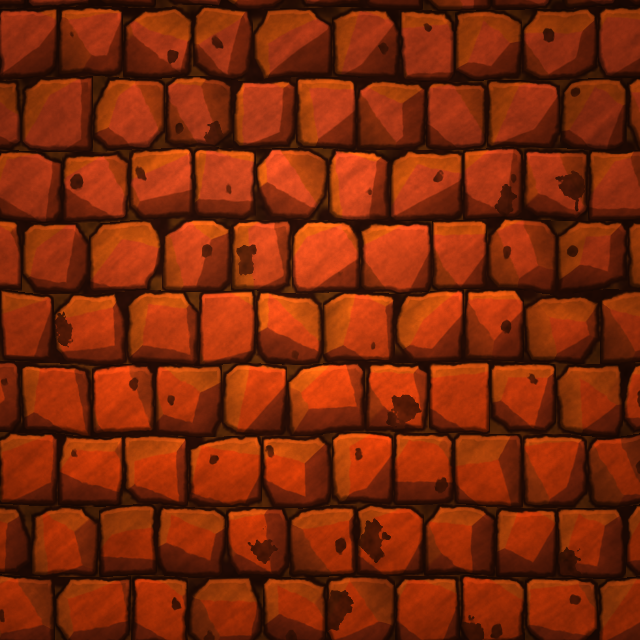
Reproduce this texture procedurally as a Shadertoy shader.

```glsl
const vec2 GRID = vec2(9.6, 9.0);
const float QUARTER = 1.5707963;
const vec3 FACE_HIGH = vec3(0.70, 0.215, 0.08);
const vec3 FACE_LOW = vec3(0.75, 0.205, 0.025);
const vec3 FACET_LIT = vec3(0.72, 0.27, 0.04);
const vec3 FACET_DARK = vec3(0.48, 0.14, 0.04);
const vec3 PIT = vec3(0.28, 0.085, 0.02);
const vec3 GAP = vec3(0.13, 0.04, 0.015);
const vec3 MORTAR = vec3(0.30, 0.13, 0.025);

float hash(vec2 p) {
    return fract(sin(dot(p, vec2(127.1, 311.7))) * 43758.5453);
}

float cellRandom(vec2 id, float k) {
    return hash(id + k * vec2(17.37, 9.73));
}

float noise(vec2 p) {
    vec2 i = floor(p), f = fract(p);
    f = f * f * (3.0 - 2.0 * f);
    return mix(mix(hash(i), hash(i + vec2(1, 0)), f.x),
               mix(hash(i + vec2(0, 1)), hash(i + vec2(1, 1)), f.x), f.y);
}

float fbm(vec2 p) {
    return 0.55 * noise(p) + 0.3 * noise(p * 2.1 + 7.3) + 0.15 * noise(p * 4.3 + 3.1);
}

vec2 direction(float angle) {
    return vec2(cos(angle), sin(angle));
}

// Jittered left edge of a stone in its row
float leftEdge(vec2 id) {
    return id.x + 0.2 * (cellRandom(id, 1.0) - 0.5);
}

// Rounded box with four randomly cut corners
float stoneDistance(vec2 q, vec2 halfSize, vec2 id) {
    vec2 b = abs(q) - halfSize + 0.06;
    float d = length(max(b, 0.0)) + min(max(b.x, b.y), 0.0) - 0.06;
    for (int i = 0; i < 4; i++) {
        float k = float(i);
        float angle = (k + 0.5) * QUARTER + 0.8 * (cellRandom(id, k + 3.0) - 0.5);
        d = max(d, dot(q, direction(angle)) - mix(0.49, 0.68, cellRandom(id, k + 8.0)));
    }
    return d;
}

// Flat front with tilted planes around it, lit from the upper left
vec3 facetColor(vec2 q, vec2 id, vec3 face, float soft) {
    vec3 color = face;
    float depth = 0.0;
    for (int i = 0; i < 4; i++) {
        float k = float(i);
        vec2 dir = direction(k * QUARTER + 1.5 * (cellRandom(id, k + 13.0) - 0.5));
        float rise = dot(q, dir) - mix(0.12, 0.52, cellRandom(id, k + 18.0));
        float lit = smoothstep(-0.5, 0.6, dot(dir, vec2(-0.5, 0.86)));
        vec3 facet = mix(FACET_DARK, FACET_LIT, lit);
        color = mix(color, facet, smoothstep(-soft, soft, rise - depth));
        depth = max(depth, rise);
    }
    return color * (1.0 - 0.7 * depth);
}

// Round hole or broken patch, present on a share of the stones
float pitMask(vec2 q, vec2 id, float k, float share, float radius, float rough, float soft) {
    vec2 center = 0.75 * (vec2(cellRandom(id, k), cellRandom(id, k + 1.0)) - 0.5);
    float size = radius * mix(0.6, 1.2, cellRandom(id, k + 2.0));
    float d = length((q - center) * vec2(1.15, 0.9)) - size + radius * 1.8 * rough;
    return step(cellRandom(id, k + 3.0), share) * (1.0 - smoothstep(-soft, soft, d));
}

void mainImage(out vec4 fragColor, in vec2 fragCoord) {
    vec2 uv = fragCoord / iResolution.xy;
    float soft = max(0.016, GRID.y / iResolution.y);

    // Staggered rows with uneven stone widths
    vec2 p = uv * GRID + vec2(0.1, 0.11);
    p.y += 0.1 * (noise(p * vec2(1.3, 0.6)) - 0.5);
    float row = floor(p.y);
    p.x += 0.5 * mod(row, 2.0);
    vec2 id = vec2(floor(p.x), row);
    id.x += step(leftEdge(id + vec2(1, 0)), p.x) - step(p.x, leftEdge(id));
    float left = leftEdge(id), right = leftEdge(id + vec2(1, 0));

    // Stone outline, kept inside its cell
    vec2 cell = vec2(p.x - 0.5 * (left + right), p.y - row - 0.5);
    vec2 cellHalf = vec2(0.5 * (right - left), 0.5);
    vec2 q = cell;
    q.x += 0.14 * q.y * (cellRandom(id, 2.0) - 0.5);
    float rough = fbm(p * 7.0) - 0.5;
    float wobble = noise(p * 3.0 + id * 5.3) - 0.5;
    vec2 halfSize = cellHalf - vec2(0.028, mix(0.02, 0.05, cellRandom(id, 24.0)));
    float d = stoneDistance(q, halfSize, id) + 0.06 * rough + 0.05 * wobble;
    vec2 border = abs(cell) - cellHalf;
    d = max(d, max(border.x, border.y) + 0.02);

    // Stone surface
    vec3 face = mix(FACE_LOW, FACE_HIGH, smoothstep(0.2, 0.8, uv.y));
    vec3 stone = facetColor(q + 0.05 * rough, id, face, soft);
    vec2 grain = mat2(0.8, -0.6, 0.6, 0.8) * p;
    stone *= 0.83 + 0.34 * fbm(grain * vec2(2.0, 7.0) + id * 3.7);
    stone *= 0.91 + 0.18 * fbm(p * 17.0);
    stone *= mix(0.9, 1.08, cellRandom(id, 25.0)) * (1.0 + 0.22 * q.y);
    stone *= mix(0.5, 1.0, smoothstep(0.0, 0.055, -d + 0.04 * q.y));
    float rim = smoothstep(0.28, 0.4, q.y) * smoothstep(0.04, 0.015, abs(d + 0.035));
    stone += vec3(0.13, 0.045, 0.015) * rim;

    // Wear
    float pits = pitMask(q, id, 30.0, 0.4, 0.075, rough, soft);
    pits = max(pits, pitMask(q, id, 40.0, 0.13, 0.22, rough, soft));
    stone = mix(stone, PIT * (0.9 + rough), 0.85 * pits);

    // Joints
    float bed = smoothstep(0.02, 0.07, d) * smoothstep(0.25, 0.6, noise(p * 3.0 + 5.0));
    vec3 joint = mix(GAP, MORTAR, bed) * (1.0 + 0.6 * rough);
    vec3 color = mix(stone, joint, smoothstep(-soft, soft, d));

    // Warm pool of light, dark borders
    vec2 away = uv - vec2(0.46, 0.53);
    color *= mix(0.58, 1.08, exp(-3.0 * dot(away, away)));
    vec2 glow = uv - vec2(0.42, 0.62);
    color *= 1.0 + vec3(0.15, 0.30, 0.60) * exp(-13.0 * dot(glow, glow));
    fragColor = vec4(color, 1.0);
}
```
